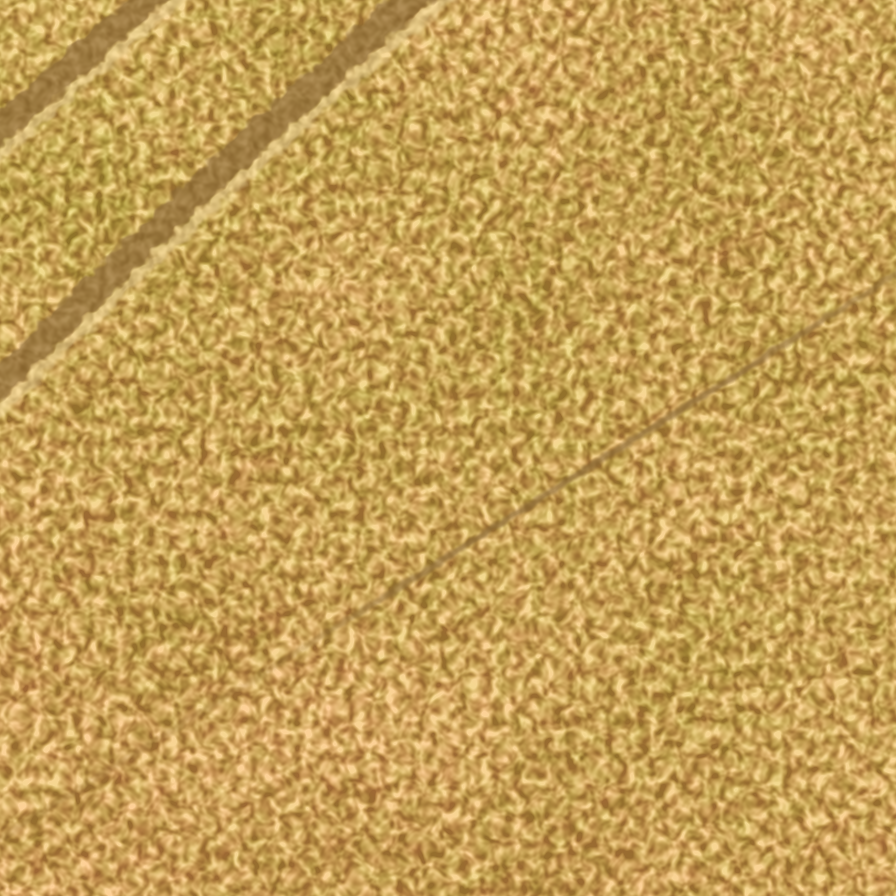
Reproduce this texture procedurally as a WebGL 2 fragment shader.

```glsl
#version 300 es
precision highp float;
// Ripe grain field seen from above, crossed by wheel tracks and a thin drill line.

#define SHADE vec3(0.69, 0.54, 0.25)
#define GLINT vec3(0.91, 0.78, 0.49)
#define SOIL vec3(0.60, 0.465, 0.25)
#define RIM vec3(0.89, 0.78, 0.53)
#define GRAIN_SCALE 78.0
#define GRAIN_CONTRAST 4.1
#define TRACK_HALF 0.0155
#define RIM_HALF 0.0065
#define LINE_HALF 0.0036
#define ROW_SLOPE 0.63

uniform vec2 u_resolution;
out vec4 fragColor;

float hash(vec2 p) {
    return fract(sin(dot(p, vec2(127.1, 311.7))) * 43758.5453);
}

float cornerSlope(vec2 cell, vec2 corner, vec2 f) {
    float angle = 6.2832 * hash(cell + corner);
    return dot(vec2(cos(angle), sin(angle)), f - corner);
}

// Gradient noise, roughly -0.7 to 0.7
float noise(vec2 p) {
    vec2 cell = floor(p);
    vec2 f = p - cell;
    vec2 w = f * f * f * (f * (f * 6.0 - 15.0) + 10.0);
    vec2 e = vec2(0.0, 1.0);
    float low = mix(cornerSlope(cell, e.xx, f), cornerSlope(cell, e.yx, f), w.x);
    float high = mix(cornerSlope(cell, e.xy, f), cornerSlope(cell, e.yy, f), w.x);
    return mix(low, high, w.y);
}

// Signed distance above a line given by height and slope
float aboveLine(vec2 p, float height, float slope) {
    return (p.y - height - slope * p.x) * inversesqrt(1.0 + slope * slope);
}

float band(float d, float halfWidth, float soft) {
    return 1.0 - smoothstep(halfWidth - soft, halfWidth + soft, abs(d));
}

// Brown rut with a sunlit rim of stalks on its lower side
vec3 addTrack(vec3 color, float d, float tone, float soft) {
    float rim = band(d + TRACK_HALF + RIM_HALF, RIM_HALF, soft * 1.4);
    color = mix(color, RIM + 0.03 * tone, 0.8 * rim);
    return mix(color, SOIL + 0.022 * tone, 0.9 * band(d, TRACK_HALF, soft));
}

void main() {
    vec2 p = gl_FragCoord.xy / u_resolution;
    float soft = max(0.003, 1.0 / u_resolution.y);

    // Coordinates along and across the sown rows
    vec2 along = normalize(vec2(1.0, ROW_SLOPE));
    vec2 row = vec2(dot(p, along), dot(p, vec2(-along.y, along.x)));

    // Ears: two turned layers of warped noise
    vec2 warp = vec2(noise(p * 45.0), noise(p * 45.0 + 31.7));
    vec2 q = p + 0.005 * warp;
    vec2 turned = mat2(0.8, 0.6, -0.6, 0.8) * q;
    float tone = GRAIN_CONTRAST * noise(q * GRAIN_SCALE * vec2(1.1, 0.95));
    tone += 0.65 * GRAIN_CONTRAST * noise(turned * GRAIN_SCALE * 1.8 + 17.3);

    // Broad patches, faint rows and scattered scuffs
    float patches = noise(p * 5.0 + 4.6);
    float lowerLeft = smoothstep(0.75, 0.1, p.y + 0.4 * p.x);
    float rows = noise(row * vec2(4.0, 65.0) + 8.2);
    float scuff = smoothstep(0.28, 0.55, noise(row * vec2(9.0, 26.0) + 2.9));
    float light = tone + 0.5 * patches + (0.4 + 0.9 * lowerLeft) * rows;
    light -= (0.5 + 0.6 * lowerLeft) * scuff;

    // Straw colour from shaded to sunlit, drifting between green and orange
    float t = clamp((light + 1.04) / 2.68, -0.45, 1.25);
    vec3 color = mix(SHADE, GLINT, t);
    color.b -= 0.06 * t * (1.0 - t);
    float warmth = 2.2 * noise(p * 52.0 + 61.4) + 1.2 * patches;
    warmth += 0.8 * lowerLeft - 0.7 * smoothstep(0.5, 1.1, p.y - p.x + 0.2) + 0.6 * scuff;
    color += warmth * vec3(0.016, -0.012, 0.012);

    // Thin drill line, fading toward its ends
    float ragged = 0.004 * noise(p * 48.0 + 9.1) + 0.003 * noise(p * 110.0);
    float strength = 0.2 + 0.65 * smoothstep(0.28, 0.5, p.x);
    strength *= 1.0 - 0.3 * smoothstep(0.82, 1.0, p.x);
    float drill = aboveLine(p, 0.064, ROW_SLOPE) + 0.6 * ragged;
    color = mix(color, SOIL + 0.02 * tone, strength * band(drill, LINE_HALF, soft));

    // Two wheel tracks, the longer one gently bent
    vec2 bent = p + vec2(0.0, 0.15 * p.x * p.x);
    color = addTrack(color, aboveLine(bent, 0.573, 1.0) + 1.6 * ragged, tone, soft);
    color = addTrack(color, aboveLine(p, 0.857, 0.87) + 1.6 * ragged, tone, soft);

    fragColor = vec4(clamp(color, 0.0, 1.0), 1.0);
}
```
